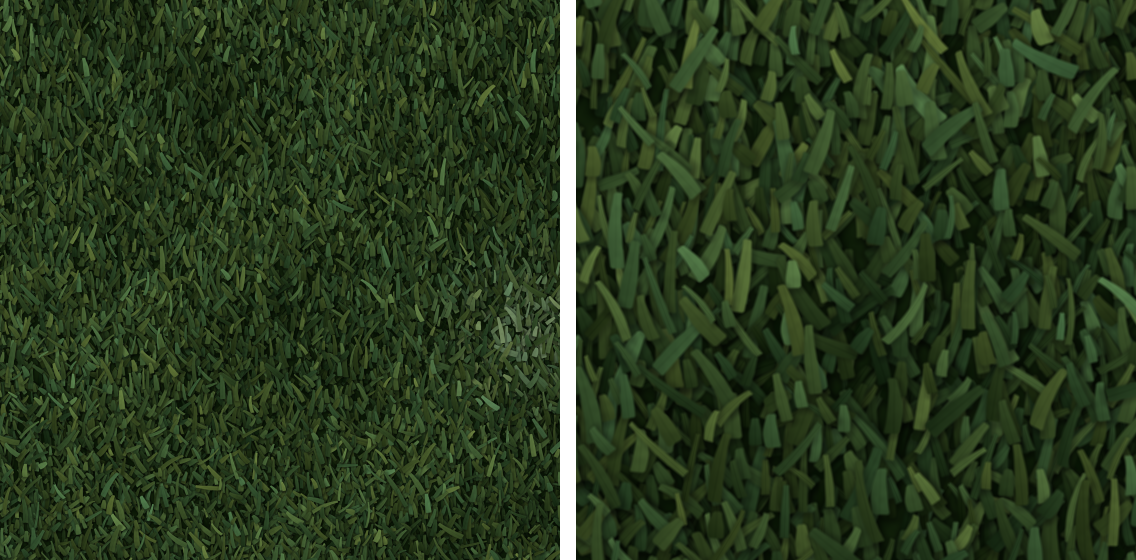
Left, the full canvas; right, a detail of the centre.
Write a three.js fragment shader that draws this texture.

```glsl
// Draws a dense mown lawn of short overlapping grass blades.
varying vec2 vUv;

vec4 hash4(vec3 p) {
  vec4 q = fract(p.xyzx * vec4(0.1031, 0.1030, 0.0973, 0.1099));
  q += dot(q, q.wzxy + 33.33);
  return fract((q.xxyz + q.yzzw) * q.zywx);
}

float valueNoise(vec2 p) {
  vec2 cell = floor(p), f = fract(p);
  f = f * f * (3.0 - 2.0 * f);
  float a = hash4(vec3(cell, 71.0)).x;
  float b = hash4(vec3(cell + vec2(1.0, 0.0), 71.0)).x;
  float c = hash4(vec3(cell + vec2(0.0, 1.0), 71.0)).x;
  float d = hash4(vec3(cell + vec2(1.0, 1.0), 71.0)).x;
  return mix(mix(a, b, f.x), mix(c, d, f.x), f.y);
}

// Signed distance to a bent, tapering blade with a softly clipped end.
float bladeDistance(vec2 p, float halfLength, float halfWidth, float bend) {
  float along = p.y / halfLength;
  p.x -= bend * halfLength * (along * along - 0.3);
  float taper = mix(1.0, 0.6, smoothstep(-0.3, 1.0, along));
  float corner = halfWidth * 0.4;
  vec2 q = abs(p) - vec2(halfWidth * taper, halfLength) + corner;
  return length(max(q, 0.0)) + min(max(q.x, q.y), 0.0) - corner;
}

vec3 grassColor(float tone, float hue, float bleach) {
  vec3 color = mix(vec3(0.03, 0.08, 0.015), vec3(0.35, 0.47, 0.255), clamp(tone, 0.0, 1.15));
  color *= 1.0 + (hue - 0.5) * vec3(0.28, 0.03, -0.24);
  return mix(color, vec3(dot(color, vec3(0.3, 0.6, 0.1))) * vec3(0.97, 1.12, 0.95), bleach);
}

// Paints one layer of scattered blades over the colour below it.
vec3 paintLayer(vec3 color, vec2 uv, float layer, float height) {
  float density = 34.0;
  vec2 grid = uv * density + layer * vec2(0.37, 0.61);
  vec2 home = floor(grid);

  for (int j = 0; j < 3; j++) {
    for (int i = 0; i < 3; i++) {
      vec2 cell = home + vec2(float(i) - 1.0, 1.0 - float(j));
      vec4 place = hash4(vec3(cell, layer * 7.0 + 3.0));
      vec4 look = hash4(vec3(cell + 19.0, layer * 7.0 + 5.0));
      vec2 center = cell + place.xy;
      vec2 root = (center - layer * vec2(0.37, 0.61)) / density;

      // Blades stand more upright towards the far edge.
      float spread = mix(1.4, 0.8, clamp(root.y, 0.0, 1.0));
      float angle = (place.z + place.w - 1.0) * spread + (look.w - 0.5) * 0.6;
      vec2 axis = vec2(sin(angle), cos(angle));
      vec2 offset = (grid - center) / density;
      vec2 p = vec2(dot(offset, vec2(axis.y, -axis.x)), dot(offset, axis));

      float halfLength = mix(0.008, 0.025, look.x * look.x);
      float halfWidth = mix(0.0019, 0.0052, look.y);
      float bend = (fract(look.x * 17.0) - 0.5) * 0.3;
      float dist = bladeDistance(p, halfLength, halfWidth, bend);

      // Soft shadow on the blades beneath.
      float shadow = bladeDistance(p + vec2(-0.0008, 0.0016), halfLength, halfWidth, bend);
      color *= 1.0 - 0.25 * (1.0 - smoothstep(-0.001, 0.0045, shadow));

      // Broad patches, blade variation, and light along and across the blade.
      float patchTone = 0.65 * valueNoise(root * 5.0 + 4.0) + 0.35 * valueNoise(root * 13.0) - 0.5;
      vec2 fromPale = root - vec2(0.94, 0.41);
      float bleach = exp(-dot(fromPale, fromPale) * 60.0) * smoothstep(0.3, 0.9, look.z);
      float along = clamp(p.y / halfLength, -1.0, 1.0);
      float across = clamp(p.x / halfWidth, -1.0, 1.0);
      float tone = 0.21 + 0.39 * height + (look.z - 0.5) * 0.44;
      tone += patchTone * 0.36 + along * 0.08 + across * 0.045;
      tone += 0.20 * smoothstep(0.86, 1.0, look.z) + bleach * 0.22;
      tone -= 0.035 * (1.0 - smoothstep(0.0, 0.3, abs(across)));

      float hue = fract(look.w * 13.0 + look.y * 5.0);
      vec3 blade = grassColor(tone, hue, bleach * 0.6);
      color = mix(color, blade, 1.0 - smoothstep(-0.0012, 0.0012, dist));
    }
  }
  return color;
}

void main() {
  // Dark soil and thatch show through the gaps.
  vec3 color = mix(vec3(0.03, 0.08, 0.015), vec3(0.07, 0.13, 0.04), valueNoise(vUv * 90.0));

  for (int n = 0; n < 11; n++) {
    float layer = float(n);
    color = paintLayer(color, vUv, layer, layer / 10.0);
  }

  // Fine grain on the leaf surfaces.
  color *= 0.96 + 0.08 * valueNoise(vUv * 260.0);
  gl_FragColor = vec4(color, 1.0);
}
```
